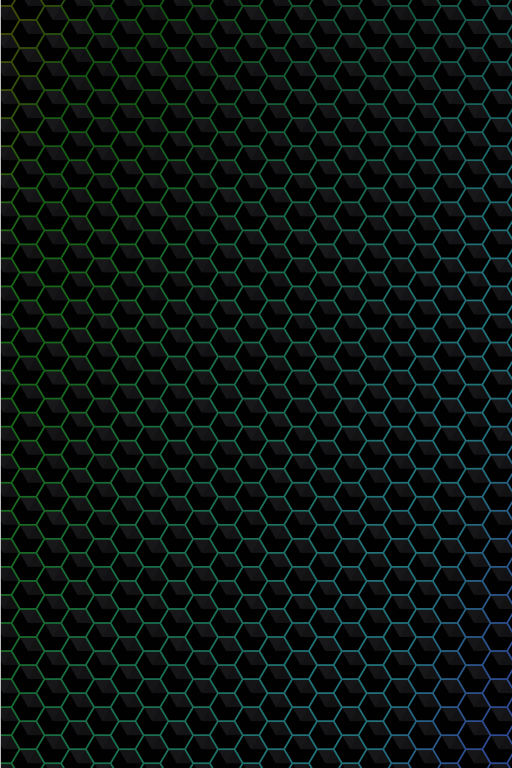
A Shadertoy shader for this pattern:

```glsl
// Dark honeycomb of flat-topped hexagons: glowing outlines, faint cube-like facets.

const vec2 PITCH = vec2(0.0484, 0.05478);      // column and row spacing, in canvas widths
const vec2 FIRST_CENTER = vec2(0.0547, 0.0116); // a cell center, measured from the top left
const float ROOT3 = 1.7320508;
const float HALF_LINE = 0.054;                 // half outline width, in hexagon sides
const float MARGIN = 0.0018;                   // pale strip along the left side

// Antialiased coverage of the region where dist is positive.
float coverage(float dist, float pixel) {
    return clamp(dist / pixel + 0.5, 0.0, 1.0);
}

vec2 hashGradient(vec2 cell) {
    float n = fract(sin(dot(cell, vec2(127.1, 311.7))) * 43758.5);
    return vec2(cos(6.2832 * n), sin(6.2832 * n));
}

float gradientNoise(vec2 p) {
    vec2 i = floor(p), f = p - i;
    vec2 u = f * f * (3.0 - 2.0 * f), e = vec2(1.0, 0.0);
    float a = dot(hashGradient(i), f);
    float b = dot(hashGradient(i + e.xy), f - e.xy);
    float c = dot(hashGradient(i + e.yx), f - e.yx);
    float d = dot(hashGradient(i + e.xx), f - e.xx);
    return mix(mix(a, b, u.x), mix(c, d, u.x), u.y);
}

// Offset from the nearest center in a grid of unit-sided hexagons.
vec2 hexLocal(vec2 p) {
    vec2 period = vec2(3.0, ROOT3);
    vec2 a = mod(p + 0.5 * period, period) - 0.5 * period;
    vec2 b = mod(p, period) - 0.5 * period;
    return dot(a, a) < dot(b, b) ? a : b;
}

// Distance inward from the outline of a unit-sided hexagon.
float hexEdge(vec2 p) {
    p = abs(p);
    return 0.5 * ROOT3 - max(p.y, 0.5 * (ROOT3 * p.x + p.y));
}

// Diagonal spectrum from olive through green and teal to blue.
vec3 outlineColor(vec2 uv) {
    float t = 0.72 * uv.x + 0.4 * uv.y;
    vec3 color = mix(vec3(0.32, 0.36, 0.03), vec3(0.09, 0.41, 0.09), smoothstep(0.0, 0.17, t));
    color = mix(color, vec3(0.10, 0.44, 0.31), smoothstep(0.20, 0.56, t));
    color = mix(color, vec3(0.13, 0.45, 0.48), smoothstep(0.52, 0.85, t));
    color = mix(color, vec3(0.18, 0.29, 0.57), smoothstep(0.87, 1.09, t));
    return color * mix(0.82, 1.0, smoothstep(0.0, 0.4, uv.y));
}

// Two lit triangles in the upper right of each cell; the rest stays black.
vec3 facetColor(vec2 local, float tone, float pixel) {
    float lit = coverage(local.y, pixel)
              * coverage(dot(local, vec2(0.5 * ROOT3, 0.5)), pixel);
    float rightSide = coverage(dot(local, vec2(0.5 * ROOT3, -0.5)), pixel);
    vec3 gray = mix(vec3(0.088, 0.086, 0.094), vec3(0.072, 0.071, 0.078), rightSide);
    return mix(vec3(0.004, 0.004, 0.006), gray * tone, lit);
}

void mainImage(out vec4 fragColor, in vec2 fragCoord) {
    vec2 uv = fragCoord / iResolution.xy;
    uv.y = 1.0 - uv.y;
    vec2 p = vec2(fragCoord.x, iResolution.y - fragCoord.y) / iResolution.x;

    // Hexagon space, where each side has length one
    vec2 side = PITCH / vec2(1.5, ROOT3);
    vec2 grid = (p - FIRST_CENTER) / side;
    vec2 local = hexLocal(grid);
    float pixel = 1.0 / (iResolution.x * side.x);

    // Facets with a slight change of tone between cells
    float tone = 1.0 + 0.2 * gradientNoise((grid - local) * 0.37);
    vec3 color = facetColor(vec2(local.x, -local.y), tone, pixel);

    // Outlines
    float line = coverage(HALF_LINE - hexEdge(local), pixel);
    color = mix(color, outlineColor(uv), line);

    // Left margin
    color = mix(color, vec3(0.8), coverage(MARGIN - p.x, 1.0 / iResolution.x));
    fragColor = vec4(color, 1.0);
}
```
